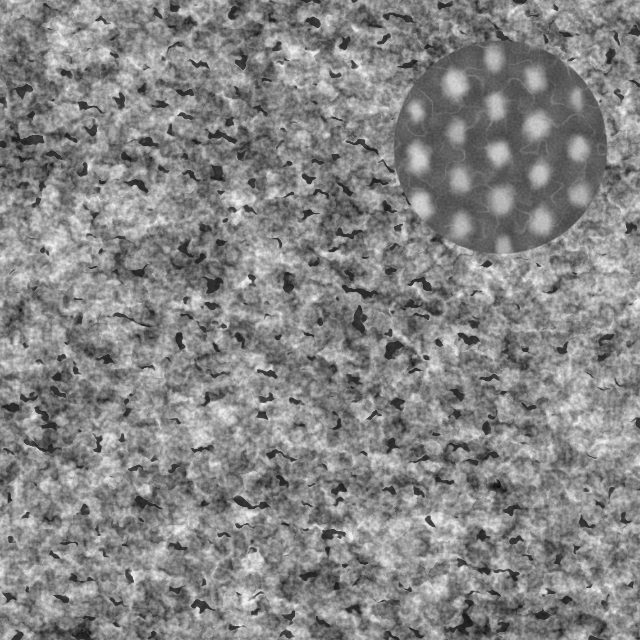
A Shadertoy shader for this texture:

```glsl
// Grey granite: layered gradient noise and cell facets with dark, stretched mica flecks.
// A round inset at the upper right shows soft pale bumps on a staggered lattice,
// joined by faint fibres on a dark ground.

const float BASE_TONE = 0.545;
const float FACET_CONTRAST = 0.15;
const float FACET_SCALE = 54.0;
const float FLECK_TONE = 0.15;
const vec2 FLECK_SCALE = vec2(34.0, 58.0);
const float FLECK_TILT = -0.22;

const vec2 INSET_CENTRE = vec2(0.782, 0.770);
const float INSET_RADIUS = 0.1665;
const vec2 LATTICE_STEP = vec2(0.0628, 0.0742);
const vec2 LATTICE_ORIGIN = vec2(-0.003, -0.009);
const float BUMP_RADIUS = 0.0205;
const float GROUND_TONE = 0.35;
const float BUMP_TONE = 0.79;

vec2 hash2(vec2 cell) {
    uvec2 q = uvec2(ivec2(cell) + 4096);
    uint n = q.x * 1597u + q.y * 51749u;
    n = (n ^ (n >> 15)) * 73244475u;
    n = (n ^ (n >> 13)) * 73244475u;
    n ^= n >> 16;
    return vec2(n & 65535u, n >> 16) / 65535.0;
}

float gradientAt(vec2 cell, vec2 offset) {
    float angle = 6.2832 * hash2(cell).x;
    return dot(vec2(cos(angle), sin(angle)), offset);
}

float gradientNoise(vec2 p) {
    vec2 i = floor(p), f = p - i;
    vec2 u = f * f * f * (f * (f * 6.0 - 15.0) + 10.0);
    float low = mix(gradientAt(i, f), gradientAt(i + vec2(1, 0), f - vec2(1, 0)), u.x);
    float high = mix(gradientAt(i + vec2(0, 1), f - vec2(0, 1)),
                     gradientAt(i + vec2(1, 1), f - vec2(1, 1)), u.x);
    return mix(low, high, u.y);
}

vec2 warp(vec2 p, float scale) {
    return vec2(gradientNoise(p * scale + 17.3), gradientNoise(p * scale + 71.9));
}

mat2 rotation(float a) {
    return mat2(cos(a), -sin(a), sin(a), cos(a));
}

// Random tone of the nearest cell, from -0.5 to 0.5.
float facetTone(vec2 p) {
    vec2 base = floor(p);
    float nearest = 9.0, tone = 0.0;
    for (int y = -1; y <= 1; y++)
    for (int x = -1; x <= 1; x++) {
        vec2 cell = base + vec2(x, y);
        float d = length(cell + hash2(cell) - p);
        if (d < nearest) {
            nearest = d;
            tone = hash2(cell + 300.0).y - 0.5;
        }
    }
    return tone;
}

float granite(vec2 uv) {
    vec2 p = uv + 0.012 * warp(uv, 45.0) + 0.006 * warp(uv, 110.0);
    vec2 q = rotation(FLECK_TILT) * p;

    // Broad clouds, then grains, then fine grit.
    float tone = BASE_TONE + FACET_CONTRAST * facetTone(q * FACET_SCALE * vec2(0.85, 1.1));
    float cloud = gradientNoise(uv * 5.0 + 3.7);
    tone += 0.15 * cloud + 0.21 * gradientNoise(p * 14.0 + 9.1);
    tone += 0.30 * gradientNoise(q * vec2(34.0, 40.0) + 21.4);
    tone += 0.27 * gradientNoise(q * vec2(66.0, 80.0) + 5.2);
    tone += 0.19 * gradientNoise(uv * 140.0) + 0.10 * gradientNoise(uv * 260.0);

    // Flecks gather where the clouds are dark.
    float mica = gradientNoise(q * FLECK_SCALE + 40.6) - 0.18 * cloud;
    mica += 0.10 * gradientNoise(uv * 120.0 + 8.8);
    float fleck = smoothstep(0.30, 0.43, mica);
    return mix(tone, FLECK_TONE + 0.15 * (tone - BASE_TONE), 0.88 * fleck);
}

float bumps(vec2 p) {
    vec2 q = p - LATTICE_ORIGIN;
    q += vec2(0.05 * q.y, -0.067 * q.x) + 0.007 * warp(p, 55.0);
    float column = floor(q.x / LATTICE_STEP.x + 0.5);
    float cover = 0.0;
    for (int x = -1; x <= 1; x++)
    for (int y = -1; y <= 1; y++) {
        float c = column + float(x);
        float shift = 0.5 * mod(c, 2.0);
        float row = floor(q.y / LATTICE_STEP.y - shift + 0.5) + float(y);
        vec2 rnd = hash2(vec2(c, row) + 90.0);
        vec2 offset = q - vec2(c, row + shift) * LATTICE_STEP;
        float size = BUMP_RADIUS * mix(0.8, 1.15, rnd.x);
        float d = length(offset * vec2(1.08, 0.88)) / size;
        cover = max(cover, (1.0 - smoothstep(0.3, 1.3, d)) * mix(0.7, 1.05, rnd.y));
    }
    return cover;
}

float inset(vec2 p) {
    float fibre = abs(gradientNoise(p * 24.0 + 0.6 * warp(p, 30.0) + 6.0));
    float web = (1.0 - smoothstep(0.0, 0.09, fibre)) * (0.5 + gradientNoise(p * 35.0));
    float tone = GROUND_TONE + 0.12 * web + 0.10 * gradientNoise(p * 30.0);
    tone = mix(tone, BUMP_TONE, bumps(p));
    return tone + 0.07 * gradientNoise(p * 240.0);
}

void mainImage(out vec4 fragColor, in vec2 fragCoord) {
    vec2 uv = fragCoord / iResolution.y;
    vec2 p = uv - INSET_CENTRE;
    float edge = 1.0 / iResolution.y;
    float mask = 1.0 - smoothstep(-edge, edge, length(p) - INSET_RADIUS);
    float tone = mix(granite(uv), inset(p), mask);
    fragColor = vec4(vec3(clamp(tone, 0.06, 0.93)), 1.0);
}
```
